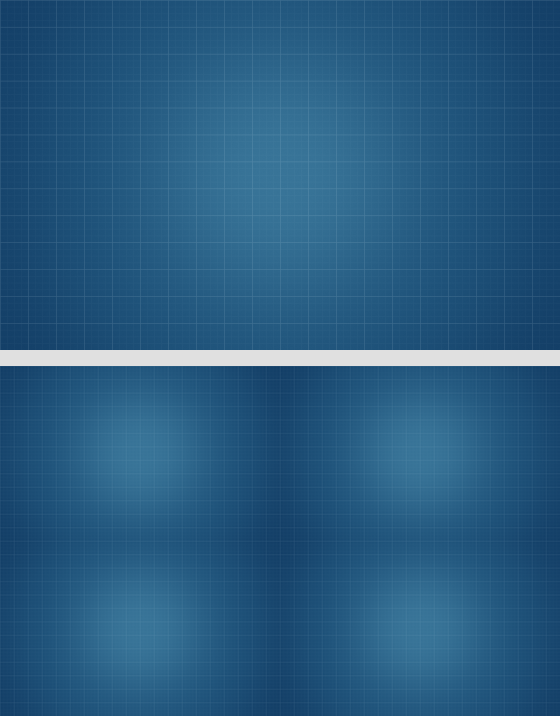
Top, the tile; bottom, the same tile 2 across and 2 down.
Write a Shadertoy shader that draws this background.

```glsl
// Blueprint grid: fine and bold pale lines over a soft blue radial glow.

const vec2 CELLS = vec2(20.0, 13.0);      // bold cells across and down
const float SUBDIVISIONS = 4.0;           // fine cells per bold cell
const float LINE_WIDTH = 0.0019;          // in canvas heights
const float BOLD_OPACITY = 0.11;
const float FINE_OPACITY = 0.03;
const float GRAIN_AMOUNT = 0.004;
const vec2 GRAIN_CELLS = vec2(768.0, 480.0);

const vec3 GLOW_BLUE = vec3(0.219, 0.454, 0.594);
const vec3 MID_BLUE = vec3(0.120, 0.324, 0.479);
const vec3 DEEP_BLUE = vec3(0.076, 0.247, 0.405);
const vec3 LINE_COLOR = vec3(0.92, 0.98, 1.0);

// Sine-free hash of a cell index, 0 to 1
float hash(vec2 cell) {
    vec3 p = fract(cell.xyx * 0.1031);
    p += dot(p, p.yzx + 33.33);
    return fract((p.x + p.y) * p.z);
}

// Offset from the centre, flattened near the borders so it wraps smoothly
vec2 wrappedOffset(vec2 uv, float softness) {
    vec2 toBorder = 0.5 - abs(uv - 0.5);
    return 0.5 - sqrt(toBorder * toBorder + softness * softness);
}

// Three-stop radial gradient with a broad, even centre
vec3 glow(float radius) {
    vec3 inner = mix(GLOW_BLUE, MID_BLUE, smoothstep(0.04, 0.6, radius));
    return mix(inner, DEEP_BLUE, smoothstep(0.48, 0.95, radius));
}

// Antialiased coverage of evenly spaced lines on both axes
float gridLines(vec2 pos, vec2 spacing, float width, float pixel) {
    vec2 dist = abs(fract(pos / spacing + 0.5) - 0.5) * spacing;
    vec2 cover = (0.5 * (width + pixel) - dist) / pixel;
    cover = clamp(cover, 0.0, min(1.0, width / pixel));
    return 1.0 - (1.0 - cover.x) * (1.0 - cover.y);
}

void mainImage(out vec4 fragColor, in vec2 fragCoord) {
    vec2 uv = fragCoord / iResolution.xy;
    vec2 canvas = vec2(iResolution.x / iResolution.y, 1.0);
    float pixel = 1.0 / iResolution.y;

    // Background glow
    vec3 color = glow(length(wrappedOffset(uv, 0.02) * canvas));

    // Grid, with lines starting just inside the left and top borders
    vec2 pos = vec2(uv.x, 1.0 - uv.y) * canvas - 0.5 * LINE_WIDTH;
    vec2 boldSpacing = canvas / CELLS;
    float fine = gridLines(pos, boldSpacing / SUBDIVISIONS, LINE_WIDTH, pixel);
    float bold = gridLines(pos, boldSpacing, LINE_WIDTH, pixel);
    color = mix(color, LINE_COLOR, fine * FINE_OPACITY);
    color = mix(color, LINE_COLOR, bold * BOLD_OPACITY);

    // Faint paper grain
    color += (hash(floor(uv * GRAIN_CELLS)) - 0.5) * GRAIN_AMOUNT;

    fragColor = vec4(color, 1.0);
}
```
